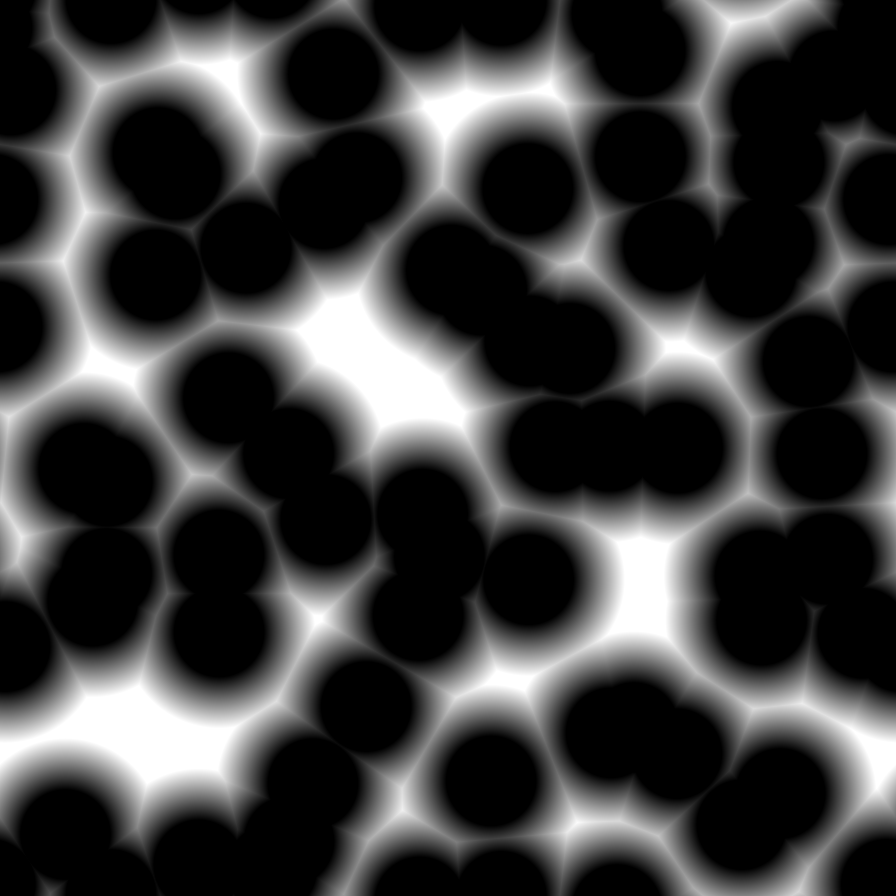
This pattern is drawn by a WebGL 1 fragment shader. Its source:

```glsl
precision highp float;

uniform vec2 u_resolution;

#define CELLS 8.0         // whole cells per tile side, one point in each
#define JITTER 1.4        // 0 = regular grid, above 1 = points may leave their cell
#define CORE_RADIUS 0.40  // black up to this distance, in cells
#define GLOW_RADIUS 0.86  // white from this distance on, in cells
#define SEED 17.0
#define ORIGIN vec2(0.27, 0.445)  // lower left corner within the periodic field
#define CORE_COLOR vec3(0.0)
#define GLOW_COLOR vec3(1.0)

// Two independent random values in 0..1 per grid cell
vec2 hash22(vec2 p) {
    vec3 q = fract(p.xyx * vec3(0.1031, 0.1030, 0.0973));
    q += dot(q, q.yzx + 33.33);
    return fract((q.xx + q.yz) * q.zy);
}

// Distance to the nearest scattered point; cell indices wrap at the tile edge
float nearestPoint(vec2 p) {
    vec2 cell = floor(p);
    vec2 local = p - cell;
    float nearestSq = 8.0;
    for (int y = -2; y <= 2; y++) {
        for (int x = -2; x <= 2; x++) {
            vec2 offset = vec2(float(x), float(y));
            vec2 jitter = hash22(mod(cell + offset, CELLS) + SEED) - 0.5;
            vec2 delta = offset + 0.5 + JITTER * jitter - local;
            nearestSq = min(nearestSq, dot(delta, delta));
        }
    }
    return sqrt(nearestSq);
}

void main() {
    vec2 uv = gl_FragCoord.xy / u_resolution;
    float dist = nearestPoint((uv + ORIGIN) * CELLS);

    // Linear ramp from the flat cores to the clipped gaps
    float glow = clamp((dist - CORE_RADIUS) / (GLOW_RADIUS - CORE_RADIUS), 0.0, 1.0);
    gl_FragColor = vec4(mix(CORE_COLOR, GLOW_COLOR, glow), 1.0);
}
```
